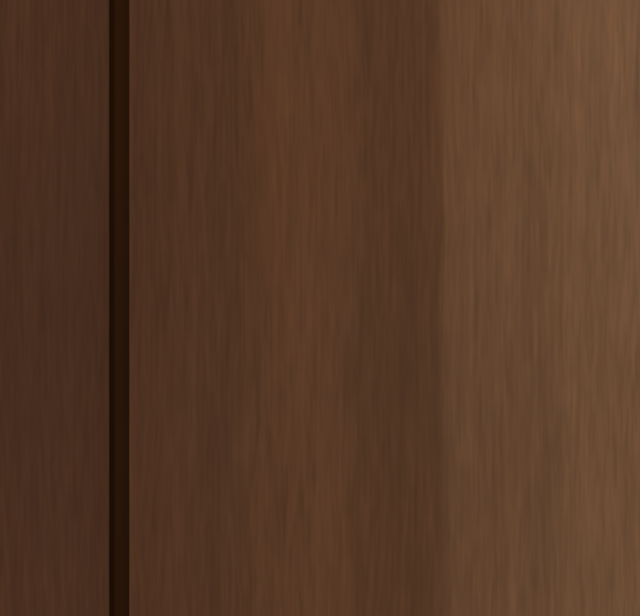
A WebGL 1 fragment shader for this texture:

```glsl
precision highp float;

uniform vec2 u_resolution;

#define GROOVE_LEFT 0.1705
#define GROOVE_RIGHT 0.2020
#define GROOVE_LIP 0.1790
#define GRAIN_STRENGTH 0.085
#define FIBER_STRENGTH 0.11
#define BAND_STRENGTH 0.07
#define WOOD_SHADE vec3(0.280, 0.178, 0.120)
#define WOOD_MID vec3(0.335, 0.222, 0.148)
#define WOOD_LIGHT vec3(0.415, 0.297, 0.208)
#define GROOVE_DEEP vec3(0.115, 0.055, 0.020)
#define GROOVE_WALL vec3(0.165, 0.088, 0.036)

vec2 gradientAt(vec2 cell) {
  vec2 h = vec2(dot(cell, vec2(127.1, 311.7)), dot(cell, vec2(269.5, 183.3)));
  return fract(sin(h) * 43758.55) * 2.0 - 1.0;
}

float gradientNoise(vec2 p) {
  vec2 cell = floor(p);
  vec2 f = p - cell;
  vec2 w = f * f * f * (f * (f * 6.0 - 15.0) + 10.0);
  float a = dot(gradientAt(cell), f);
  float b = dot(gradientAt(cell + vec2(1.0, 0.0)), f - vec2(1.0, 0.0));
  float c = dot(gradientAt(cell + vec2(0.0, 1.0)), f - vec2(0.0, 1.0));
  float d = dot(gradientAt(cell + 1.0), f - 1.0);
  return mix(mix(a, b, w.x), mix(c, d, w.x), w.y);
}

// Vertical streaks in three widths, from broad figure to thin fibers
float woodGrain(vec2 p) {
  float bend = 0.004 * gradientNoise(p * vec2(5.0, 2.5) + 7.0);
  vec2 q = vec2(p.x + bend, p.y);
  float broad = gradientNoise(q * vec2(13.0, 0.9) + 31.0);
  float streak = gradientNoise(q * vec2(58.0, 2.6) + 53.0);
  float fiber = gradientNoise(q * vec2(150.0, 9.0) + 11.0);
  float pore = gradientNoise(q * vec2(215.0, 24.0) + 83.0);
  return BAND_STRENGTH * broad + GRAIN_STRENGTH * streak
       + FIBER_STRENGTH * (fiber + 0.6 * pore);
}

// Soft vertical band with separate edge widths
float band(float x, float from, float to, float softA, float softB) {
  return smoothstep(from - softA, from + softA, x)
       * (1.0 - smoothstep(to - softB, to + softB, x));
}

vec3 panelTone(vec2 p) {
  // Light grows to the right, with a step where two veneer strips meet
  vec3 tone = mix(WOOD_SHADE * 1.08, WOOD_MID, smoothstep(0.19, 0.50, p.x));
  float lift = 0.40 * smoothstep(0.680, 0.705, p.x)
             + 0.60 * smoothstep(0.60, 1.0, p.x);
  tone = mix(tone, WOOD_LIGHT, lift);

  // Darker strip before the joint and faint strips around it
  tone *= 1.0 - 0.035 * band(p.x, 0.558, 0.690, 0.012, 0.008);
  tone *= 1.0 + 0.025 * band(p.x, 0.420, 0.550, 0.040, 0.015);
  tone *= 1.0 - 0.025 * band(p.x, 0.815, 0.860, 0.015, 0.030);

  // Glow at the upper right
  float glow = smoothstep(0.75, 0.0, distance(p, vec2(1.05, 1.0)));
  return tone * (1.0 + 0.07 * glow);
}

vec3 sideTone(vec2 p) {
  float edgeShade = smoothstep(0.10, GROOVE_LEFT, p.x);
  vec3 tone = WOOD_SHADE * (1.02 - 0.05 * edgeShade);
  return tone * (1.0 + 0.03 * cos(6.2832 * p.y));
}

void main() {
  vec2 p = gl_FragCoord.xy / u_resolution;
  float soft = max(1.0 / u_resolution.x, 0.0013);
  float grain = woodGrain(p);

  // Side strip and main panel, with the grain on both
  float onPanel = step(0.5 * (GROOVE_LEFT + GROOVE_RIGHT), p.x);
  vec3 color = mix(sideTone(p), panelTone(p), onPanel) * (1.0 + grain);

  // Slight red and olive drift in the stain
  float drift = gradientNoise(p * vec2(6.0, 1.8) + 19.0);
  color *= 1.0 + drift * vec3(0.02, -0.01, -0.045);

  // Groove: dark slit at the left, dim wall at the right
  vec3 groove = mix(GROOVE_DEEP, GROOVE_WALL,
                    smoothstep(GROOVE_LIP - 0.003, GROOVE_LIP + 0.003, p.x));
  groove *= 1.0 - 0.16 * smoothstep(0.186, GROOVE_RIGHT, p.x);
  groove *= (1.0 + 0.5 * grain) * (0.94 + 0.10 * p.y);
  float inGroove = band(p.x, GROOVE_LEFT, GROOVE_RIGHT, soft, soft);
  color = mix(color, groove, inGroove);

  // Thin lit edge of the main panel
  float rim = band(p.x, GROOVE_RIGHT, GROOVE_RIGHT + 0.004, soft, 0.003);
  color *= 1.0 + 0.05 * rim;

  gl_FragColor = vec4(color, 1.0);
}
```
